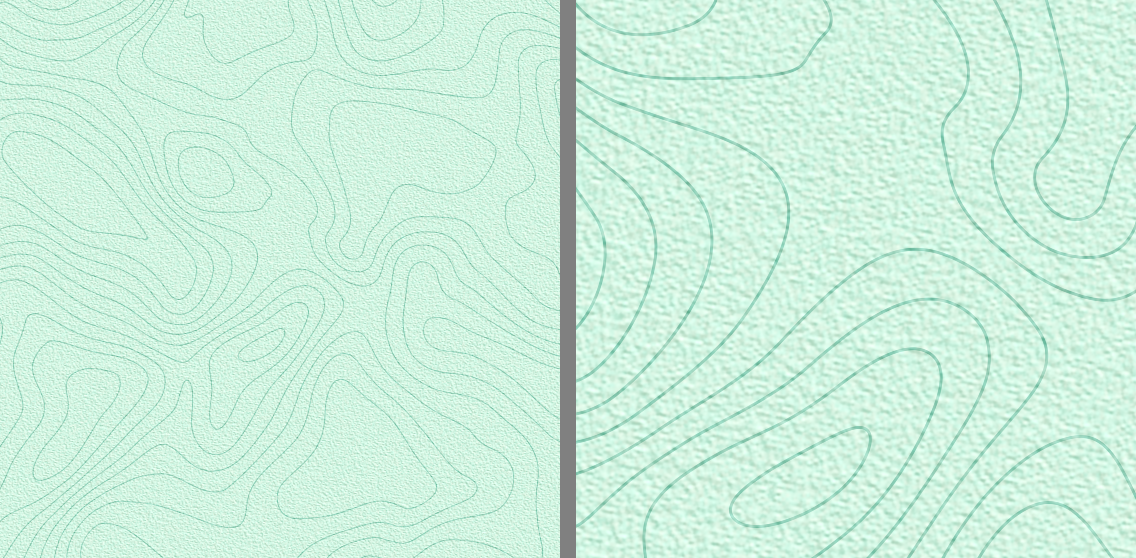
Left: the whole. Right: its middle third, enlarged.
This pattern is drawn by a WebGL 1 fragment shader. Its source:

```glsl
precision highp float;
uniform vec2 u_resolution;

#define PAPER vec3(0.828, 0.960, 0.888)
#define INK vec3(0.53, 0.79, 0.695)
#define GRAIN_TINT vec3(0.165, 0.12, 0.145)
#define HUE_DRIFT vec3(-0.055, 0.014, 0.010)
#define HILL_SCALE 4.6
#define LEVELS 10.5
#define LINE_WIDTH 0.0017
#define LINE_WEAR 0.5
#define WARP 0.22
#define GRAIN_SCALE vec2(330.0, 490.0)

float hash(vec2 cell) {
  vec3 q = fract(vec3(cell.xyx) * vec3(0.1031, 0.1030, 0.0973));
  q += dot(q, q.yzx + 33.33);
  return fract((q.x + q.y) * q.z);
}

float noise(vec2 p) {
  vec2 cell = floor(p);
  vec2 f = p - cell;
  f = f * f * (3.0 - 2.0 * f);
  float low = mix(hash(cell), hash(cell + vec2(1.0, 0.0)), f.x);
  float high = mix(hash(cell + vec2(0.0, 1.0)), hash(cell + 1.0), f.x);
  return mix(low, high, f.y);
}

// Terrain height, counted in contour levels
float terrain(vec2 uv) {
  vec2 p = mat2(0.82, 0.57, -0.57, 0.82) * uv * HILL_SCALE + 17.3;
  vec2 bend = vec2(noise(p * 1.3 + 41.7), noise(p * 1.3 + 73.1)) - 0.5;
  p += 2.0 * WARP * bend;
  return LEVELS * (noise(p) + 0.2 * noise(p * 1.9 + 9.4));
}

// Coverage of the contour lines, with even width on any slope
float contours(vec2 uv, float pixel) {
  vec2 e = vec2(0.0015, 0.0);
  float h = terrain(uv);
  vec2 slope = vec2(terrain(uv + e.xy) - terrain(uv - e.xy),
                    terrain(uv + e.yx) - terrain(uv - e.yx)) / (2.0 * e.x);
  float offLevel = abs(fract(h) - 0.5);
  float dist = offLevel / max(length(slope), 4.0);
  float halfWidth = 0.5 * LINE_WIDTH;
  return 1.0 - smoothstep(halfWidth - 0.5 * pixel, halfWidth + 0.6 * pixel, dist);
}

// Fine embossed paper fibres, lit from above, with a sharper tooth
float paperGrain(vec2 uv) {
  vec2 p = mat2(0.98, 0.2, -0.2, 0.98) * uv * GRAIN_SCALE;
  float fibres = noise(p) - noise(p + vec2(0.4, 1.1));
  float tooth = noise(mat2(0.8, 0.6, -0.6, 0.8) * uv * 600.0 + 87.0) - 0.5;
  return fibres + 0.5 * tooth;
}

void main() {
  vec2 uv = gl_FragCoord.xy / u_resolution.y;
  float pixel = 1.0 / u_resolution.y;

  // Ink worn by the paper, lying beneath its grain
  float wear = LINE_WEAR * noise(uv * 280.0 + 23.0);
  vec3 color = mix(PAPER, INK, contours(uv, pixel) * (1.05 - wear));
  float grain = paperGrain(uv);
  color += GRAIN_TINT * grain * (grain > 0.0 ? 0.65 : 1.05);
  color += HUE_DRIFT * (noise(uv * 410.0 + 57.0) - 0.5);

  gl_FragColor = vec4(clamp(color, 0.0, 1.0), 1.0);
}
```
